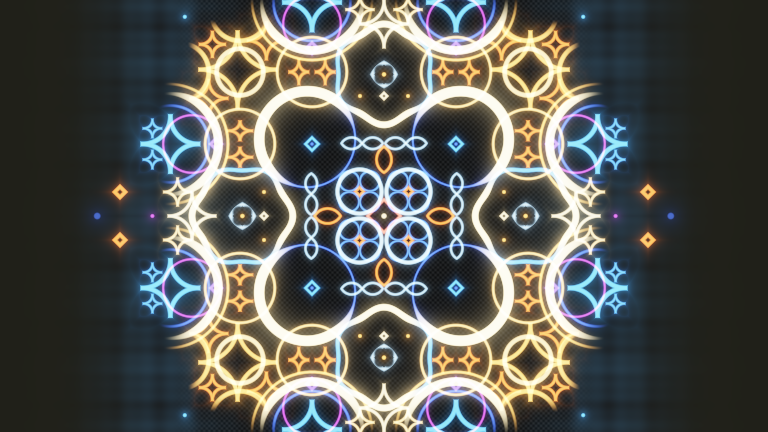
A Shadertoy shader for this background:

```glsl
// Neon kaleidoscope: rings, leaves and pinched stars on a dark plaid haze.
// One eighth of the figure is drawn in folded space with distance functions;
// each outline adds a hot core and a tinted halo, then exposure blends them.

const vec3 WHITE  = vec3(1.00, 0.86, 0.56);
const vec3 GOLD   = vec3(1.05, 0.62, 0.16);
const vec3 ORANGE = vec3(1.10, 0.36, 0.04);
const vec3 CYAN   = vec3(0.16, 0.62, 1.10);
const vec3 BLUE   = vec3(0.08, 0.22, 1.00);
const vec3 PURPLE = vec3(0.60, 0.08, 0.75);

float ring(vec2 p, float radius) {
    return abs(length(p) - radius);
}

float diamond(vec2 p, float r) {
    return abs(abs(p.x) + abs(p.y) - r) * 0.707;
}

// Four-pointed star made from inward-curving quarter arcs
float star(vec2 p, float r) {
    vec2 q = abs(p);
    return max(abs(length(q - r) - r), max(q.x, q.y) - r);
}

// Outline where two circles overlap, long along x
float leaf(vec2 p, float halfLength, float halfWidth) {
    vec2 q = abs(p);
    float shift = (halfLength * halfLength - halfWidth * halfWidth) / (2.0 * halfWidth);
    return max(ring(q + vec2(0.0, shift), shift + halfWidth), q.x - halfLength);
}

// Antialiased core plus halo
vec3 neon(float d, float width, vec3 tint) {
    float pixel = 18.0 / iResolution.y;
    float core = 1.0 - smoothstep(max(width - pixel, 0.0), width + pixel, d);
    float halo = exp(-max(d, 0.0) / (width * 2.1));
    return tint * (1.7 * core + 0.42 * halo) + 0.16 * core;
}

// Woven horizontal and vertical bands of coloured haze with a fine mesh
vec3 haze(vec2 p) {
    vec2 q = abs(p);
    float rows = sin(q.y * 2.1 + 0.7) + 0.6 * sin(q.y * 5.3) + 0.4 * sin(q.y * 11.0);
    float columns = sin(q.x * 3.2) + 0.6 * sin(q.x * 7.1 + 1.0);
    float weave = 0.85 + 0.2 * rows + 0.16 * columns;
    float band = exp(-pow((q.x - 9.2) / 2.4, 2.0));
    vec3 base = mix(vec3(0.065, 0.068, 0.07), vec3(0.085, 0.085, 0.065), smoothstep(9.0, 14.0, q.x));
    float mesh = sin(p.x * 30.0) * sin(p.y * 30.0) * (1.0 - smoothstep(7.0, 9.0, q.x));
    return base * (1.0 + 0.45 * mesh) + vec3(0.03, 0.075, 0.11) * band * weave;
}

// Small medallions and the central diamond
vec3 innerFigure(vec2 p) {
    vec2 m = p - 1.02;
    float outside = smoothstep(0.66, 0.78, p.x + p.y);
    vec3 c = outside * neon(ring(m, 0.92), 0.075, mix(CYAN, WHITE, 0.4) * 1.2);
    c += neon(ring(abs(m) - 0.43, 0.41), 0.035, mix(BLUE, CYAN, 0.3));
    c += neon(diamond(m, 0.16), 0.05, ORANGE);
    c += neon(diamond(p, 0.68), 0.05, ORANGE + vec3(0.0, 0.0, 0.2));
    c += neon(length(p), 0.10, WHITE);
    c += neon(leaf(p - vec2(2.35, 0.0), 0.54, 0.31), 0.05, ORANGE);
    for (int i = 0; i < 2; i++) {
        float y = 0.47 + 0.88 * float(i);
        c += neon(leaf((p - vec2(3.03, y)).yx, 0.42, 0.24), 0.045, mix(CYAN, WHITE, 0.35));
    }
    c += neon(diamond(p - 3.0, 0.27), 0.05, CYAN);
    c += neon(length(p - 3.0), 0.06, BLUE);
    return c;
}

// Broad white lobes and the cells they enclose
vec3 lobes(vec2 p) {
    float outward = smoothstep(4.6, 7.2, p.x + p.y);
    vec3 c = neon(ring(p - 3.2, 2.0), mix(0.03, 0.21, outward), mix(BLUE, WHITE * 1.4, outward));
    vec2 cell = p - vec2(5.9, 0.0);
    float flank = smoothstep(0.9, 1.9, p.y);
    float wave = 2.0 + 0.1 * cos(6.0 * atan(cell.y, cell.x));
    c += neon(ring(cell, wave), mix(0.13, 0.08, flank), mix(WHITE * 1.3, CYAN, flank));
    c += neon(mix(star(cell, 0.65), ring(cell, 0.48), 0.7), 0.055, mix(CYAN, WHITE, 0.4));
    c += neon(length(cell), 0.08, GOLD);
    c += neon(diamond(p - vec2(5.0, 0.0), 0.13), 0.045, WHITE);
    c += neon(length(p - vec2(5.0, 1.0)), 0.07, GOLD);
    vec2 pocket = p - vec2(6.0, 3.0);
    c += neon(ring(pocket, 1.45), 0.05, mix(GOLD, WHITE, 0.3));
    c += neon(star(vec2(pocket.x, abs(pocket.y) - 0.55) * vec2(0.8, 1.0), 0.38), 0.05, ORANGE);
    vec2 bay = p - vec2(9.0, 3.0);
    float inward = 1.0 - smoothstep(7.4, 9.2, p.x);
    c += inward * neon(ring(bay, 2.1), 0.05 + 0.12 * inward, WHITE * 1.3);
    c += inward * neon(ring(bay, 2.5), 0.05, GOLD);
    return c;
}

// Gold corners, blue side stars and distant sparks
vec3 outerFigure(vec2 p) {
    vec3 c = neon(ring(p - 6.0, 0.97), 0.09, mix(GOLD, WHITE, 0.6));
    c += neon(star(p - 6.1, 1.55), 0.08, GOLD);
    c += neon(star(p - 7.15, 0.5), 0.06, ORANGE);
    c += neon(star(p - vec2(7.3, 4.9), 0.75), 0.06, ORANGE);
    float scallop = 1.0 - smoothstep(7.4, 8.2, p.x);
    c += scallop * neon(ring(p - vec2(8.5, 6.0), 1.2), 0.09, GOLD);
    vec2 side = p - vec2(8.9, 3.0);
    c += neon(star(side, 1.15), 0.09, CYAN);
    c += neon(star(vec2(side.x, abs(side.y)) - vec2(0.75, 0.65), 0.36), 0.045, mix(BLUE, CYAN, 0.6));
    c += neon(ring(p - vec2(8.0, 3.0), 1.2), 0.035, PURPLE);
    c += neon(ring(side, 1.6), 0.05, BLUE) * (1.0 - smoothstep(8.0, 9.4, p.x));
    c += neon(diamond(p - vec2(7.0, 3.0), 0.22), 0.06, mix(PURPLE, BLUE, 0.5));
    c += neon(star(p - vec2(8.0, 0.0), 0.95), 0.06, WHITE);
    c += neon(star(p - vec2(8.6, 1.0), 0.55), 0.05, mix(GOLD, WHITE, 0.5));
    c += neon(diamond(p - vec2(11.0, 1.0), 0.22), 0.075, ORANGE);
    c += neon(length(p - vec2(9.65, 0.0)), 0.07, PURPLE);
    c += 0.4 * neon(length(p - vec2(11.95, 0.0)), 0.13, BLUE);
    c += neon(length(p - 8.3), 0.07, CYAN);
    return c;
}

void mainImage(out vec4 fragColor, in vec2 fragCoord) {
    vec2 p = (fragCoord - 0.5 * iResolution.xy) / iResolution.y * 18.0;
    vec2 q = abs(p);
    vec2 folded = vec2(max(q.x, q.y), min(q.x, q.y));
    vec3 light = haze(p) + innerFigure(folded) + lobes(folded) + outerFigure(folded);
    fragColor = vec4(1.0 - exp(-1.6 * light), 1.0);
}
```
